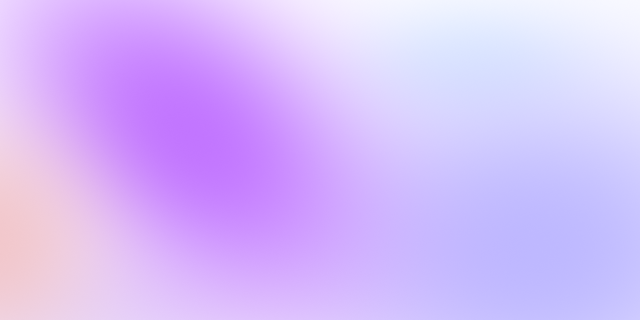
Give the GLSL for this background, as a Shadertoy shader.

```glsl
// Soft pastel mesh gradient: violet, periwinkle, sky and peach glows on white.

// Elliptical falloff, 1 at the center; the long axis is tilted by angle.
float glow(vec2 p, vec2 center, vec2 spread, float angle) {
    vec2 d = p - center;
    float c = cos(angle), s = sin(angle);
    vec2 q = vec2(c * d.x + s * d.y, c * d.y - s * d.x) / spread;
    return exp(-pow(dot(q, q), 1.15));
}

float hash(vec2 p) {
    return fract(sin(dot(p, vec2(12.9898, 78.233))) * 43758.5453);
}

void mainImage(out vec4 fragColor, in vec2 fragCoord) {
    // Canvas units: x spans 0 to 2, y spans 0 to 1
    vec2 p = fragCoord / iResolution.xy * vec2(2.0, 1.0);

    vec3 white = vec3(0.995, 0.998, 1.0);
    vec3 sky = vec3(0.84, 0.93, 1.0);
    vec3 periwinkle = vec3(0.745, 0.725, 1.0);
    vec3 lavender = vec3(0.90, 0.83, 0.98);
    vec3 violet = vec3(0.76, 0.46, 1.0);
    vec3 peach = vec3(0.945, 0.76, 0.77);

    // Cool right side
    vec3 color = mix(white, sky, 0.65 * glow(p, vec2(1.47, 0.80), vec2(0.36, 0.18), 0.0));
    color = mix(color, periwinkle, glow(p, vec2(1.68, 0.22), vec2(0.72, 0.55), 0.0));

    // Pale haze along the lower left
    color = mix(color, lavender, 0.8 * glow(p, vec2(0.35, 0.0), vec2(0.60, 0.25), 0.0));

    // Large diagonal violet cloud
    color = mix(color, violet, glow(p, vec2(0.59, 0.58), vec2(0.67, 0.41), -0.70));

    // Warm left edge
    color = mix(color, peach, 0.88 * glow(p, vec2(-0.05, 0.25), vec2(0.34), 0.0));

    // Faint dither against banding
    color += (hash(fragCoord) - 0.5) / 255.0;
    fragColor = vec4(color, 1.0);
}
```
